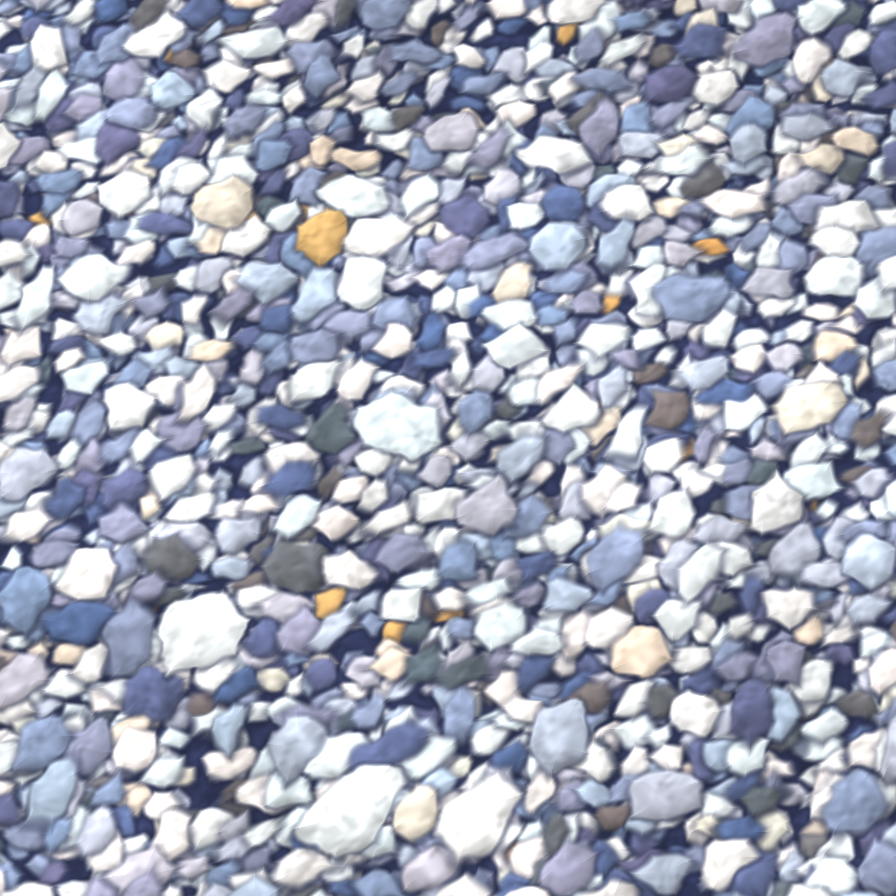
A Shadertoy shader for this texture:

```glsl
// A bed of loose gravel: blue-grey, slate and white chips with a few warm ones.
// Jittered grids of tilted, rounded polygons are painted from fine to coarse,
// each stone casting a soft contact shadow on the stones beneath it.

#define LAYERS 5
#define SIDES 6
#define TILT 0.62
#define TILT_SPREAD 1.25
#define FINEST_GRID 31.0
#define EDGE_SOFTNESS 0.0034
#define SHADOW_WIDTH 0.0085
#define SHADOW_DEPTH 0.66
#define MOTTLE 0.42
#define WARP 0.009
#define PERSPECTIVE 0.16

const float TAU = 6.2831853;
const vec3 GAP = vec3(0.16, 0.18, 0.28);
const vec3 WHITE = vec3(1.02, 1.03, 1.03);
const vec3 PALE = vec3(0.80, 0.83, 0.90);
const vec3 BLUE_GREY = vec3(0.62, 0.66, 0.78);
const vec3 SLATE = vec3(0.42, 0.46, 0.62);
const vec3 GREY = vec3(0.45, 0.46, 0.48);
const vec3 CREAM = vec3(0.98, 0.94, 0.87);
const vec3 OCHRE = vec3(0.92, 0.72, 0.46);

vec4 hash4(vec3 p) {
    vec4 q = fract(p.xyzx * vec4(0.1031, 0.1030, 0.0973, 0.1099));
    q += dot(q, q.wzxy + 33.33);
    return fract((q.xxyz + q.yzzw) * q.zywx);
}

float valueNoise(vec2 p) {
    vec2 i = floor(p), f = fract(p);
    f = f * f * (3.0 - 2.0 * f);
    float a = hash4(vec3(i, 91.0)).x;
    float b = hash4(vec3(i + vec2(1, 0), 91.0)).x;
    float c = hash4(vec3(i + vec2(0, 1), 91.0)).x;
    float d = hash4(vec3(i + vec2(1, 1), 91.0)).x;
    return mix(mix(a, b, f.x), mix(c, d, f.x), f.y);
}

mat2 rotation(float a) {
    float c = cos(a), s = sin(a);
    return mat2(c, s, -s, c);
}

vec3 stoneColor(float pick, float hue) {
    vec3 c = WHITE;
    if (pick > 0.38) c = PALE;
    if (pick > 0.56) c = BLUE_GREY;
    if (pick > 0.78) c = SLATE;
    if (pick > 0.89) c = GREY;
    if (pick > 0.955) c = CREAM;
    if (pick > 0.991) c = OCHRE;
    // Drift between violet, steel and clear blue
    return c + (hue - 0.5) * vec3(-0.08, 0.02, 0.06);
}

// Signed distance to a rounded irregular polygon of unit size;
// facing returns the direction of the nearest side.
float stoneShape(vec2 q, vec3 seed, out vec2 facing) {
    float d = -9.0;
    facing = vec2(0, 1);
    for (int k = 0; k < SIDES; k++) {
        vec4 h = hash4(seed + float(k) * vec3(7.0, 13.0, 3.0));
        float a = TAU * (float(k) + 0.8 * (h.x - 0.5)) / float(SIDES);
        vec2 dir = vec2(cos(a), sin(a));
        float side = dot(q, dir) - mix(0.68, 1.0, h.y);
        if (side > d) { d = side; facing = dir; }
    }
    return max(d, length(q) - 1.0);
}

// Paints one grid of stones, row by row, over the colour below
vec3 paintLayer(vec3 col, vec2 p, float grid, float share, float layer, float grain) {
    vec2 cell = floor(p * grid);
    vec2 light = normalize(vec2(-0.5, 0.85));
    for (int j = 1; j >= -1; j--)
    for (int i = -1; i <= 1; i++) {
        vec2 id = cell + vec2(i, j);
        vec3 seed = vec3(id + 50.0, layer * 17.0 + 5.0);
        vec4 place = hash4(seed);
        if (place.z > share) continue;
        vec4 look = hash4(seed + 211.0);

        // Local frame of the stone
        vec2 offset = p - (id + 0.15 + 0.7 * place.xy) / grid;
        mat2 turn = rotation(TILT + (place.w - 0.5) * TILT_SPREAD);
        float halfLength = mix(0.58, 0.86, look.x) / grid;
        vec2 radius = halfLength * vec2(1.0, mix(0.45, 0.80, look.y));
        vec2 q = (offset * turn) / radius;
        if (dot(q, q) > 6.0) continue;
        vec2 facing;
        float d = stoneShape(q, seed + 31.0, facing) + (grain - 0.5) * 0.16;
        float dist = d * radius.y;

        // Contact shadow, heavier below the stone
        vec2 normal = turn * facing;
        float below = 0.72 - 0.28 * dot(normal, light);
        float shadow = smoothstep(SHADOW_WIDTH, -0.001, dist) * SHADOW_DEPTH * below;
        col = mix(col, GAP, shadow);

        // Lit top, shaded underside and mottled surface
        float rim = smoothstep(-0.60, 0.0, d);
        float shade = 1.02 + 0.13 * dot(offset, light) / halfLength;
        shade += rim * (0.12 * dot(normal, light) - 0.05);
        shade += (grain - 0.5) * MOTTLE;
        vec3 stone = stoneColor(look.z, look.w) * shade;
        stone = mix(stone, GAP, 0.22 * smoothstep(-0.0045, 0.0015, dist));
        col = mix(col, stone, smoothstep(EDGE_SOFTNESS, -EDGE_SOFTNESS, dist));
    }
    return col;
}

void mainImage(out vec4 fragColor, in vec2 fragCoord) {
    vec2 uv = fragCoord / iResolution.y;
    vec2 p = uv * (1.0 + PERSPECTIVE * uv.y);

    // Bend the outlines a little so that the chips look worn
    vec2 bend = vec2(valueNoise(p * 42.0 + 7.0), valueNoise(p * 42.0 + 61.0));
    p += (bend - 0.5) * WARP;

    // Surface grain stretched along the common tilt
    vec2 along = (p * rotation(TILT)) * vec2(0.75, 1.2) + 3.0;
    float grain = 0.55 * valueNoise(along * 62.0) + 0.45 * valueNoise(along * 130.0);

    vec3 col = GAP * (0.9 + 0.8 * grain);
    for (int n = 0; n < LAYERS; n++) {
        float t = float(n) / float(LAYERS - 1);
        float grid = FINEST_GRID * mix(1.0, 0.40, t);
        float share = mix(1.0, 0.07, pow(t, 0.8));
        col = paintLayer(col, p + t * 0.37, grid, share, float(n), grain);
    }

    // Broad drift of brightness across the bed
    col *= 1.0 + 0.22 * (valueNoise(uv * 7.0 + 20.0) - 0.5);
    fragColor = vec4(clamp(col, 0.0, 1.0), 1.0);
}
```
